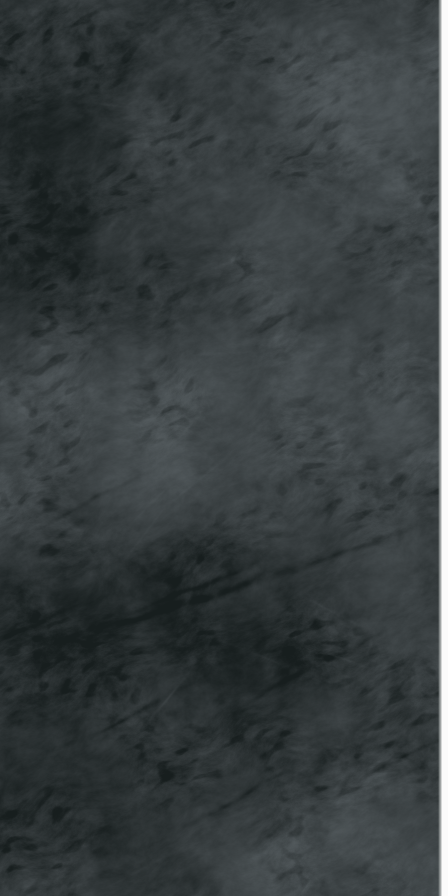
This texture is drawn by a WebGL 1 fragment shader. Its source:

```glsl
precision highp float;
// Dark slate plaster: warped soft patches, cloudy stains, short brushed grain
// and sparse dark flecks are summed into one tone, scored with thin cracks
// and pale scratches, then coloured. A narrow white margin closes the right.
uniform vec2 u_resolution;

const vec3 SLATE_DARK = vec3(0.085, 0.112, 0.112);
const vec3 SLATE_MID = vec3(0.212, 0.236, 0.243);
const vec3 SLATE_LIGHT = vec3(0.325, 0.353, 0.365);
const vec3 MARGIN_WHITE = vec3(0.985);
const vec3 RIM_GREY = vec3(0.58, 0.60, 0.60);

float hash(vec2 p) {
  vec3 q = fract(vec3(p.xyx) * 0.1031);
  q += dot(q, q.yzx + 33.33);
  return fract((q.x + q.y) * q.z);
}

vec2 gradient(vec2 cell) {
  float angle = 6.28318 * hash(cell);
  return vec2(cos(angle), sin(angle));
}

// Gradient noise, roughly -0.7 to 0.7
float noise(vec2 p) {
  vec2 i = floor(p), f = fract(p);
  vec2 u = f * f * f * (f * (f * 6.0 - 15.0) + 10.0);
  vec2 e = vec2(1.0, 0.0);
  float low = mix(dot(gradient(i), f), dot(gradient(i + e), f - e), u.x);
  float high = mix(dot(gradient(i + e.yx), f - e.yx),
                   dot(gradient(i + e.xx), f - e.xx), u.x);
  return mix(low, high, u.y);
}

float fbm(vec2 p, float gain) {
  float sum = 0.0, amplitude = 1.0;
  for (int i = 0; i < 5; i++) {
    sum += amplitude * noise(p);
    p = mat2(1.6, 1.2, -1.2, 1.6) * p + 17.3;
    amplitude *= gain;
  }
  return sum;
}

vec2 warp(vec2 p, float scale, float amount) {
  return p + amount * vec2(noise(p * scale), noise(p * scale + 31.0));
}

vec2 rotate(vec2 p, float angle) {
  float c = cos(angle), s = sin(angle);
  return vec2(c * p.x + s * p.y, c * p.y - s * p.x);
}

float patchAt(vec2 p, vec2 center, vec2 radius) {
  vec2 d = (p - center) / radius;
  return exp(-dot(d, d));
}

// Tapering stroke around a center
float stroke(vec2 p, vec2 center, float angle, float halfLength, float width) {
  return patchAt(rotate(p - center, angle), vec2(0.0), vec2(halfLength, width));
}

// Large light and dark areas
float broadTone(vec2 p) {
  float tone = 0.54;
  tone -= 0.32 * patchAt(p, vec2(0.08, 1.70), vec2(0.32, 0.26));
  tone -= 0.28 * patchAt(p, vec2(0.05, 1.38), vec2(0.36, 0.14));
  tone -= 0.20 * patchAt(p, vec2(0.42, 2.00), vec2(0.24, 0.10));
  tone -= 0.27 * patchAt(p, vec2(0.30, 0.64), vec2(0.42, 0.15));
  tone -= 0.36 * patchAt(p, vec2(0.08, 0.28), vec2(0.30, 0.26));
  tone -= 0.24 * patchAt(p, vec2(0.56, 0.45), vec2(0.22, 0.22));
  tone += 0.20 * patchAt(p, vec2(0.80, 1.75), vec2(0.36, 0.30));
  tone += 0.20 * patchAt(p, vec2(0.75, 1.12), vec2(0.55, 0.24));
  tone += 0.18 * patchAt(p, vec2(0.08, 1.06), vec2(0.30, 0.13));
  tone += 0.20 * patchAt(p, vec2(0.75, 0.08), vec2(0.22, 0.13));
  return tone;
}

// Short mottled grain rising to the right, with dark flecks where worn
float grain(vec2 p) {
  vec2 along = rotate(warp(p, 7.0, 0.03), 0.42);
  float mottle = fbm(along * vec2(18.0, 29.0), 0.68);
  float fine = noise(along * vec2(28.0, 75.0) + 5.0);
  float flecks = smoothstep(0.12, 0.42, noise(along * vec2(23.0, 44.0) + 60.0));
  float worn = smoothstep(-0.25, 0.30, noise(p * 5.0 + 9.0));
  return (0.7 + 0.5 * worn) * (0.17 * mottle + 0.08 * fine)
       - 0.22 * worn * flecks;
}

// Thin dark cracks, broken along their length
float cracks(vec2 p) {
  vec2 bent = warp(p, 11.0, 0.012);
  float dark = 0.36 * stroke(bent, vec2(0.43, 0.66), 0.31, 0.27, 0.009);
  for (int i = 0; i < 8; i++) {
    float n = float(i);
    vec2 center = vec2(fract(0.20 + n * 0.618), 0.88 - n * 0.095);
    float angle = 0.30 + 0.25 * hash(vec2(n, 3.0));
    float reach = 0.07 + 0.09 * hash(vec2(n, 7.0));
    dark += 0.24 * stroke(bent, center, angle, reach, 0.0055);
  }
  return dark * (0.8 + 1.1 * noise(p * 30.0));
}

// Fine pale scratches strewn in mixed directions
float scratches(vec2 p) {
  float pale = 0.0;
  for (int i = 0; i < 22; i++) {
    float n = float(i);
    vec2 center = vec2(hash(vec2(n, 11.0)), 2.0 * hash(vec2(n, 23.0)));
    float angle = mix(-0.5, 1.1, hash(vec2(n, 37.0)));
    pale += stroke(p, center, angle, 0.07, 0.003);
  }
  return pale * (0.6 + noise(p * 26.0));
}

vec3 slate(float tone) {
  vec3 color = mix(SLATE_DARK, SLATE_MID, smoothstep(-0.1, 0.6, tone));
  return mix(color, SLATE_LIGHT, smoothstep(0.4, 1.1, tone));
}

void main() {
  vec2 p = gl_FragCoord.xy / u_resolution.x;
  float stains = 0.25 * fbm(warp(p, 5.0, 0.08) * 4.2 + 2.0, 0.58);
  float seams = 0.07 * noise(p * vec2(24.0, 1.8) + 40.0);
  float tone = broadTone(warp(p, 4.5, 0.16)) + stains + seams;
  tone += grain(p) - cracks(p) + 0.10 * scratches(p);
  vec3 color = slate(clamp(tone, 0.0, 1.1));

  // Right margin
  color = mix(color, RIM_GREY, smoothstep(0.977, 0.983, p.x));
  color = mix(color, MARGIN_WHITE, smoothstep(0.982, 0.988, p.x));
  gl_FragColor = vec4(color, 1.0);
}
```
